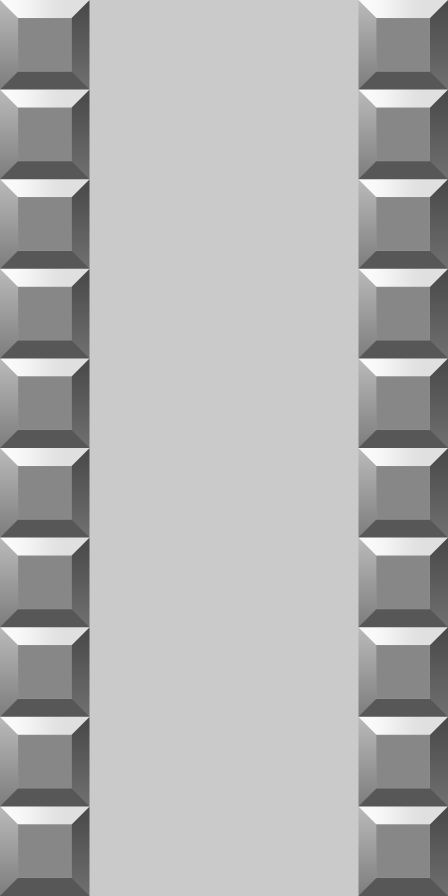
Write a Shadertoy shader that draws this pattern.

```glsl
// Two side columns of bevelled grey square studs framing a plain light panel.

const vec2 GRID = vec2(5.0, 10.0);      // studs across and up the canvas
const float BEVEL = 0.2;                // bevel width, as a share of a stud
const int SAMPLES = 4;                  // antialiasing samples per axis

const float PANEL = 0.793;
const float CAP = 0.53;                 // flat centre of a stud
const float CAP_RIM = 0.56;             // faint line around the centre
const float RIM_WIDTH = 0.014;
const float BOTTOM_FACE = 0.34;
const vec2 TOP_FACE = vec2(0.98, 0.88); // left end, right end
const vec2 LEFT_FACE = vec2(0.49, 0.73);  // lower end, upper end
const vec2 RIGHT_FACE = vec2(0.44, 0.28); // lower end, upper end

// Shade of one stud; p runs from 0 to 1 over the stud
float studShade(vec2 p) {
    vec2 q = p - 0.5;
    float capDistance = max(abs(q.x), abs(q.y)) - (0.5 - BEVEL);
    if (capDistance < 0.0) {
        return mix(CAP, CAP_RIM, smoothstep(-RIM_WIDTH, 0.0, capDistance));
    }

    // Diagonal mitres split the bevel into four faces
    if (abs(q.x) > abs(q.y)) {
        vec2 ends = q.x < 0.0 ? LEFT_FACE : RIGHT_FACE;
        return mix(ends.x, ends.y, p.y);
    }
    return q.y < 0.0 ? BOTTOM_FACE : mix(TOP_FACE.x, TOP_FACE.y, smoothstep(0.1, 0.75, p.x));
}

// Studs fill the outer grid columns, the panel fills the rest
float sceneShade(vec2 uv) {
    vec2 cell = uv * GRID;
    bool inBorder = cell.x < 1.0 || cell.x >= GRID.x - 1.0;
    return inBorder ? studShade(fract(cell)) : PANEL;
}

void mainImage(out vec4 fragColor, in vec2 fragCoord) {
    // Average a small grid of samples for smooth edges
    float shade = 0.0;
    for (int j = 0; j < SAMPLES; j++) {
        for (int i = 0; i < SAMPLES; i++) {
            vec2 offset = (vec2(i, j) + 0.5) / float(SAMPLES) - 0.5;
            shade += sceneShade((fragCoord + offset) / iResolution.xy);
        }
    }
    shade /= float(SAMPLES * SAMPLES);
    fragColor = vec4(vec3(shade), 1.0);
}
```
